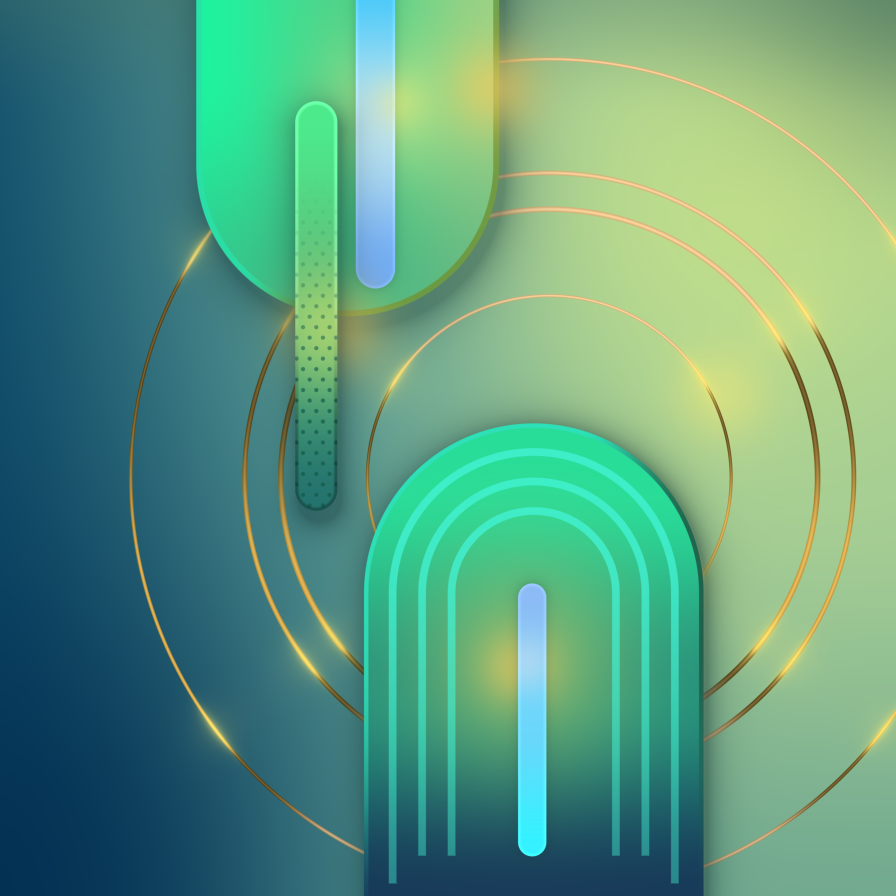
A Shadertoy shader for this background:

```glsl
const vec3 GOLD = vec3(.78, .58, .2);
const vec3 BRONZE = vec3(.32, .22, .03);
const vec3 ROSE = vec3(.85, .68, .46);
const vec3 SPARK = vec3(1, .93, .45);
const vec3 AMBER = vec3(.96, .8, .37);
const vec3 SHADE = vec3(.06, .2, .2);

// Signed distance to an upright capsule, axis from y0 to y1
float capsule(vec2 p, float x, float y0, float y1, float r) {
    return length(p - vec2(x, clamp(p.y, y0, y1))) - r;
}

float cover(float d, float px) {
    return smoothstep(px, -px, d);
}

// Tints a soft round area
vec3 glow(vec3 base, vec3 tint, vec2 q, float r, float k) {
    return mix(base, tint, k * exp(-dot(q, q) / (r * r)));
}

vec3 shadow(vec3 base, float d, float spread, float k) {
    return mix(base, SHADE, k * exp(-max(d, 0.) / spread));
}

// Blends three colours placed at 0, 0.5 and 1
vec3 ramp(vec3 a, vec3 b, vec3 c, float t) {
    return mix(mix(a, b, smoothstep(0., .5, t)), c, smoothstep(.5, 1., t));
}

vec3 backdrop(vec2 p) {
    float t = p.x + .12 * (p.y - .5);
    vec3 col = mix(vec3(.05, .29, .41), vec3(.36, .62, .59), smoothstep(-.08, .45, t));
    col = mix(col, vec3(.64, .8, .58), smoothstep(.3, .78, t));
    col = glow(col, vec3(.78, .89, .54), p - vec2(.85, .78), .25, .85);
    col = glow(col, vec3(0, .16, .3), p, .38, .75);
    col = mix(col, vec3(.28, .55, .55), .55 * smoothstep(.45, -.05, p.y) * smoothstep(.2, .7, p.x));
    col = glow(col, vec3(.3, .44, .33), p - vec2(1.04, 1.05), .2, .7);
    return mix(col, vec3(.28, .46, .4), .45 * smoothstep(.86, 1.06, p.y));
}

// Metal ring, toned by the angle from the top on both sides
vec3 ring(vec3 base, vec2 p, float r, float w, float px) {
    float d = abs(length(p) - r);
    float a = degrees(atan(abs(p.x), p.y));
    vec3 metal = mix(ROSE, BRONZE, smoothstep(58., 63., a));
    metal = mix(metal, GOLD, smoothstep(75., 105., a));
    metal = mix(metal, BRONZE, smoothstep(129., 132., a));
    metal = mix(metal, ROSE * .85, smoothstep(137., 150., a));
    metal += .15 * smoothstep(w, 0., d);
    vec3 col = mix(base, metal, .95 * cover(d - w, px));
    vec2 arc = radians(a - vec2(57, 127)) * r / .03;
    float flare = exp(-arc.x * arc.x) + exp(-arc.y * arc.y);
    return mix(col, SPARK, flare * (.75 * exp(-d / .0035) + .18 * exp(-d / .018)));
}

vec3 hangingPanel(vec3 base, vec2 p, float px) {
    const float X = .388, Y = .816, R = .169;
    float d = capsule(p, X, Y, 2., R);
    vec3 col = shadow(base, capsule(p + vec2(-.006, .014), X, Y, 2., R), .022, .4);
    float side = (p.x - X) / R;
    vec3 fill = ramp(vec3(.12, .95, .62), vec3(.3, .83, .54), vec3(.6, .82, .52), .5 + .5 * side);
    fill = mix(fill, vec3(.26, .66, .5), .6 * smoothstep(.92, .65, p.y));
    fill = glow(fill, vec3(.85, .92, .55), p - vec2(.43, .88), .075, .55);
    float turn = smoothstep(-.3, .5, side + .6 * (Y - p.y) / R);
    vec3 rim = mix(vec3(.16, .88, .66), vec3(.43, .58, .22), turn);
    fill = mix(fill, rim, .85 * cover(-d - .0065, px));
    return mix(col, fill, cover(d, px));
}

// Staggered dot screen
float dots(vec2 p, vec2 pitch, float r, float px) {
    vec2 cell = p / pitch;
    cell.x += .5 * mod(floor(cell.y), 2.);
    return cover(length((fract(cell) - .5) * pitch) - r, px);
}

vec3 dottedBar(vec3 base, vec2 p, float px) {
    const float X = .353, Y0 = .4535, Y1 = .8635, R = .0235;
    float d = capsule(p, X, Y0, Y1, R);
    vec3 col = shadow(base, capsule(p + vec2(-.004, .012), X, Y0, Y1, R), .016, .42);
    vec3 fill = ramp(vec3(.14, .45, .43), vec3(.36, .74, .48), vec3(.3, .92, .55), (p.y - .43) / .457);
    fill = glow(fill, vec3(.78, .86, .42), p - vec2(.37, .635), .065, .65);
    float ink = dots(p - vec2(X, Y0), vec2(.0148, .0117), .0023, px);
    fill = mix(fill, vec3(.08, .36, .3), .75 * ink * smoothstep(.82, .52, p.y));
    vec3 rim = mix(fill * .72, fill + .13, smoothstep(.5, .72, p.y));
    fill = mix(fill, rim, cover(-d - .0035, 2. * px));
    return mix(col, fill, cover(d, px));
}

vec3 lightBar(vec3 base, float d, vec3 fill, float px) {
    fill += .07 * smoothstep(-.005, 0., d);
    return mix(shadow(base, d, .006, .16), fill, cover(d, px));
}

vec3 arch(vec3 base, vec2 p, float px) {
    const float X = .5957, Y = .338, R = .1895;
    float d = capsule(p, X, -1., Y, R);
    vec3 col = shadow(base, capsule(p - vec2(.004, -.004), X, -1., Y, R), .016, .45);
    vec3 fill = ramp(vec3(.09, .23, .35), vec3(.13, .57, .49), vec3(.15, .87, .6), p.y / .46);
    fill = glow(fill, vec3(.58, .74, .42), p - vec2(.585, .265), .125, .78);
    // Nested outlines, open at the foot
    for (float k = 0.; k < 3.; k++) {
        float line = abs(capsule(p, X, -1., Y, .1575 - .0329 * k)) - .0043;
        float ink = cover(max(line, .014 + .031 * min(k, 1.) - p.y), px);
        fill = mix(fill, vec3(.26, .95, .83), ink * mix(.42, .8, smoothstep(0., .42, p.y)));
    }
    vec3 rim = mix(vec3(.18, .88, .73), vec3(.12, .35, .27), smoothstep(.05, .18, p.x - X));
    rim = mix(fill, rim, smoothstep(-.05, .3, p.y));
    fill = mix(fill, rim, .9 * cover(-d - .005, px));
    return mix(col, fill, cover(d, px));
}

void mainImage(out vec4 fragColor, in vec2 fragCoord) {
    vec2 p = fragCoord / iResolution.xy;
    float px = .8 / iResolution.y;
    vec3 col = glow(backdrop(p), SPARK, p - vec2(.807, .557), .05, .4);

    // Concentric rings
    vec2 q = p - vec2(.613, .467);
    col = ring(col, q, .203, .0017, px);
    col = ring(col, q, .2995, .0031, px);
    col = ring(col, q, .34, .0026, px);
    col = ring(col, q, .467, .0019, px);

    // Upper group
    col = hangingPanel(col, p, px);
    col = glow(col, AMBER, p - vec2(.552, .902), .05, .62);
    vec3 ice = ramp(vec3(.43, .67, .97), vec3(.73, .89, .94), vec3(.25, .78, .98), (p.y - .68) / .36);
    col = lightBar(col, capsule(p, .419, .7, 2., .022), ice, px);
    col = glow(col, SPARK, p - vec2(.443, .885), .03, .35);
    col = glow(col, AMBER, p - vec2(.375, .632), .052, .62);
    col = dottedBar(col, p, px);

    // Lower group
    col = arch(col, p, px);
    col = glow(col, AMBER, p - vec2(.58, .255), .042, .6);
    ice = ramp(vec3(.2, .95, 1), vec3(.42, .84, .98), vec3(.55, .73, .96), (p.y - .044) / .305);
    ice = glow(ice, vec3(.85, .89, .93), p - vec2(.588, .26), .035, .5);
    col = lightBar(col, capsule(p, .594, .06, .333, .0158), ice, px);
    fragColor = vec4(clamp(col, 0., 1.), 1);
}
```
